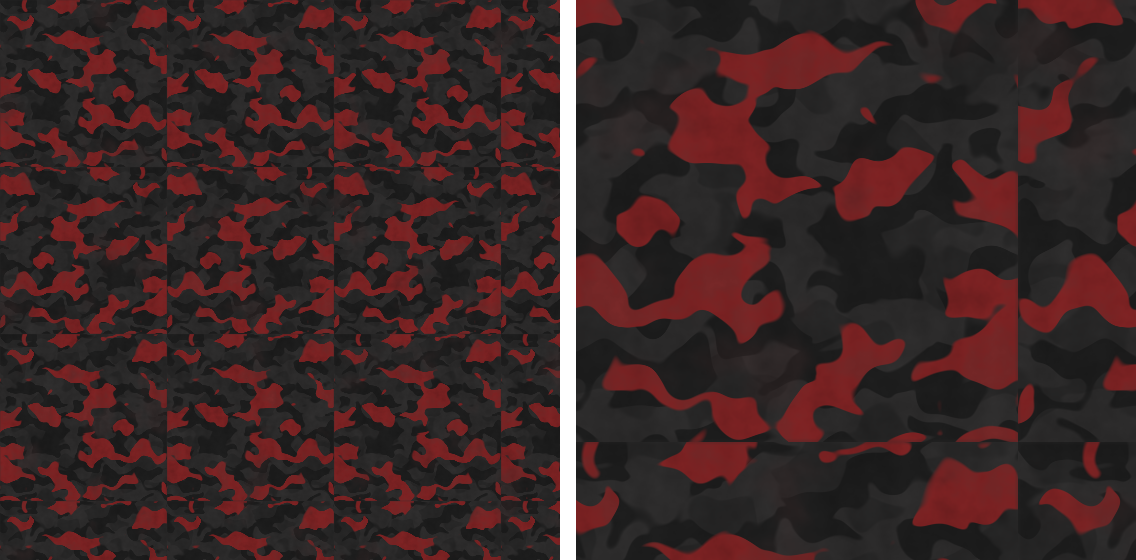
Left, the full canvas; right, a detail of the centre.
This pattern is drawn by a three.js fragment shader. Its source:

```glsl
varying vec2 vUv;

const float REPEATS = 3.354;
const vec3 CHARCOAL = vec3(0.168, 0.164, 0.164);
const vec3 DARK_GREY = vec3(0.145, 0.143, 0.143);
const vec3 BLACK = vec3(0.108, 0.108, 0.108);
const vec3 RED = vec3(0.485, 0.132, 0.135);
const vec3 FADED_RED = vec3(0.42, 0.14, 0.14);
const vec3 RUST_STAIN = vec3(0.25, 0.165, 0.165);

vec2 gradientAt(vec2 cell) {
  float angle = 6.2832 * fract(sin(dot(cell, vec2(127.1, 311.7))) * 43758.55);
  return vec2(cos(angle), sin(angle));
}

float gradientNoise(vec2 p) {
  vec2 cell = floor(p);
  vec2 f = fract(p);
  vec2 u = f * f * f * (f * (f * 6.0 - 15.0) + 10.0);
  vec2 e = vec2(1.0, 0.0);
  float low = mix(dot(gradientAt(cell), f),
                  dot(gradientAt(cell + e.xy), f - e.xy), u.x);
  float high = mix(dot(gradientAt(cell + e.yx), f - e.yx),
                   dot(gradientAt(cell + e.xx), f - e.xx), u.x);
  return mix(low, high, u.y);
}

float fractalNoise(vec2 p) {
  float sum = 0.0;
  float weight = 0.5;
  for (int i = 0; i < 4; i++) {
    sum += weight * gradientNoise(p);
    p = p * 2.03 + vec2(17.3, 9.1);
    weight *= 0.5;
  }
  return sum;
}

// Bends the plane so that blobs grow arms and notches
vec2 warp(vec2 p, float frequency, float amount, float seed) {
  vec2 q = p * frequency + seed;
  return p + amount * vec2(gradientNoise(q), gradientNoise(q + 31.7));
}

// Coverage of one camouflage layer, from 0 to 1
float camoLayer(vec2 p, vec2 frequency, float threshold, float softness, float seed) {
  vec2 q = warp(p, 10.0, 0.085, seed) * frequency + seed;
  float field = gradientNoise(q) + 0.32 * gradientNoise(q * 2.1 + 5.3);
  return smoothstep(threshold - softness, threshold + softness, field);
}

// Tile coordinates counted from the top left; the second row is mirrored
vec2 tileCoordinates(vec2 grid) {
  vec2 tile = fract(grid);
  float mirrored = 1.0 - step(0.5, abs(floor(grid.y) - 1.0));
  tile.x = mix(tile.x, 1.0 - tile.x, mirrored);
  return tile;
}

float seamShade(vec2 grid, float width) {
  vec2 toSeam = abs(fract(grid + 0.5) - 0.5);
  return 1.0 - smoothstep(0.0, width, min(toSeam.x, toSeam.y));
}

vec3 camouflage(vec2 tile, float fade) {
  vec3 color = mix(CHARCOAL, DARK_GREY,
                   camoLayer(tile, vec2(5.0, 9.0), 0.10, 0.05, 61.4));
  color = mix(color, BLACK, camoLayer(tile, vec2(6.5, 11.5), 0.045, 0.035, 23.6));
  vec3 red = mix(RED, FADED_RED, fade);
  return mix(color, red, camoLayer(tile, vec2(5.6, 8.6), 0.175, 0.026, 8.35));
}

void main() {
  vec2 grid = vec2(vUv.x, 1.0 - vUv.y) * REPEATS;
  vec2 tile = tileCoordinates(grid);

  // Wear runs over the whole cloth, so each repeat ages differently
  float clouds = fractalNoise(vUv * 22.0 + 3.7);
  float grain = fractalNoise(vUv * 95.0 + 41.2);
  float streaks = gradientNoise(vUv * vec2(75.0, 9.0) + 12.8);
  float stain = smoothstep(0.10, 0.30, fractalNoise(vUv * 11.0 + 70.5));

  float fade = smoothstep(-0.06, 0.30, clouds + 0.5 * grain);
  vec3 color = camouflage(tile, fade);
  color = mix(color, RUST_STAIN, 0.28 * stain);
  color *= 1.0 + 0.22 * clouds + 0.16 * grain + 0.07 * streaks;

  // Faint joins between repeats
  color = mix(color, CHARCOAL, 0.22 * seamShade(grid, 0.008));

  gl_FragColor = vec4(color, 1.0);
}
```
